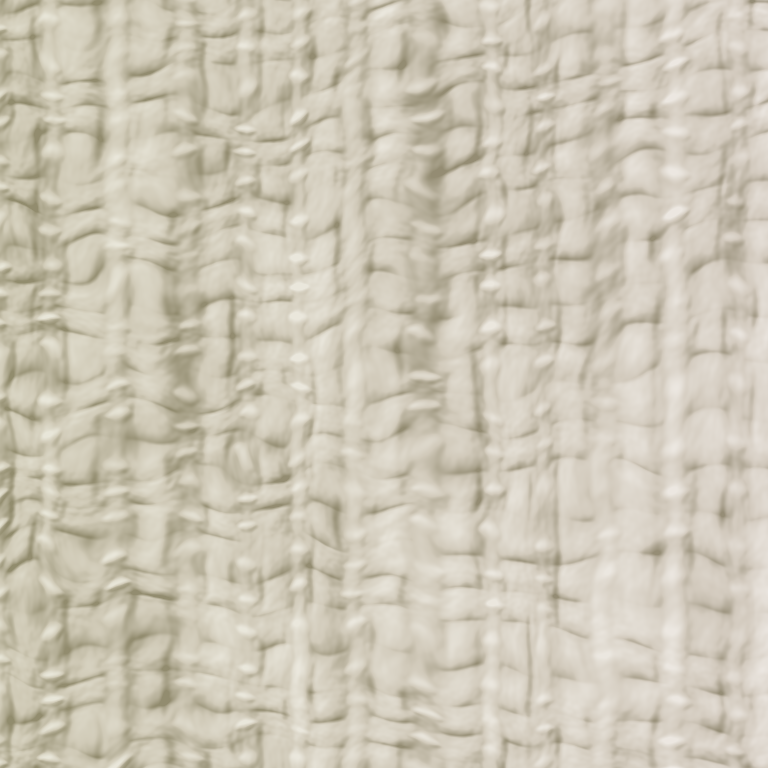
Give the GLSL for this texture, as a WebGL 1 fragment shader.

```glsl
precision highp float;

uniform vec2 u_resolution;

const float PI = 3.14159265;
const vec2 THREADS = vec2(12.6, 23.0);
const vec3 SHADOW = vec3(0.58, 0.55, 0.45);
const vec3 LINEN = vec3(0.82, 0.79, 0.73);
const vec3 HIGHLIGHT = vec3(0.92, 0.905, 0.87);

float hash(float n) {
  return fract(sin(n * 91.73 + 4.1) * 437.58);
}

vec2 gradient(vec2 cell) {
  vec3 a = fract(cell.xyx * vec3(0.1031, 0.103, 0.0973));
  a += dot(a, a.yzx + 33.33);
  float angle = 2.0 * PI * fract((a.x + a.y) * a.z);
  return vec2(cos(angle), sin(angle));
}

float gradientNoise(vec2 p) {
  vec2 i = floor(p);
  vec2 f = p - i;
  vec2 w = f * f * f * (f * (f * 6.0 - 15.0) + 10.0);
  vec2 e = vec2(1.0, 0.0);
  float low = mix(dot(gradient(i), f), dot(gradient(i + e), f - e), w.x);
  float high = mix(dot(gradient(i + e.yx), f - e.yx),
                   dot(gradient(i + 1.0), f - 1.0), w.x);
  return mix(low, high, w.y);
}

float fbm(vec2 p) {
  float sum = 0.0;
  float amplitude = 0.65;
  for (int i = 0; i < 3; i++) {
    sum += amplitude * gradientNoise(p);
    p = mat2(1.6, 1.0, -1.0, 1.6) * p + 7.3;
    amplitude *= 0.5;
  }
  return sum;
}

// Row offset that holds across each gap and changes under the rib
float rowShift(float x) {
  float rib = floor(x + 0.5);
  return mix(hash(rib), hash(rib + 1.0), smoothstep(-0.25, 0.25, x - rib));
}

// Thread coordinates: ribs stay upright, rows tilt and wander
vec2 threadSpace(vec2 p, vec2 count) {
  float tilt = mix(-0.12, 0.2, smoothstep(0.0, 0.9, p.y));
  float y = p.y - tilt * max(p.x - 0.3, 0.0);
  vec2 t = vec2(p.x, y) * count;
  float ragged = mix(1.0, 0.45, p.x);
  float wobble = gradientNoise(t * vec2(0.9, 0.5) + 11.0);
  float bend = gradientNoise(t * vec2(0.45, 0.7) + 37.0);
  t.x += 0.4 * gradientNoise(vec2(p.x * 6.0, 0.4)) + 0.14 * bend;
  t.y += ragged * (wobble + 0.4 * rowShift(t.x));
  return t;
}

// Horizontal yarn: pillows between ribs, parted by short grooves
float weftHeight(vec2 t) {
  float wave = sin(PI * t.y);
  float profile = sqrt(sqrt(wave * wave + 0.006));
  float depth = smoothstep(-0.35, 0.35, gradientNoise(t * vec2(1.4, 0.8) + 5.0));
  float lift = 0.6 - 0.16 * cos(2.0 * PI * t.x);
  return lift * (1.0 - mix(0.15, 0.95, depth) * (1.0 - profile));
}

// Vertical cord: smooth in some places, knotted in others
float cordHeight(vec2 t) {
  float column = floor(t.x + 0.5);
  float across = t.x - column;
  float phase = t.y + 0.5;
  float knot = 0.5 + 0.5 * cos(2.0 * PI * phase + 0.8 * sin(2.0 * PI * phase));
  float patchiness = gradientNoise(vec2(column * 3.7, t.y * 0.3));
  float smoothness = clamp(0.7 * hash(column + 3.0) + patchiness, 0.0, 1.0);
  float bump = mix(0.4 + 0.6 * knot, 0.85, smoothness);
  float width = mix(0.17 + 0.12 * knot, 0.25, smoothness);
  float strength = 0.82 + 0.2 * hash(column + 8.0);
  return strength * bump * exp(-pow(across / width, 2.0));
}

// Open slits along both sides of a rib
float slitDepth(vec2 t) {
  float across = abs(t.x - floor(t.x + 0.5));
  float open = smoothstep(-0.1, 0.45, gradientNoise(t * vec2(2.0, 0.9) + 53.0));
  return open * exp(-pow((across - 0.27) / 0.08, 2.0));
}

float smoothMax(float a, float b, float k) {
  float h = clamp(0.5 + 0.5 * (a - b) / k, 0.0, 1.0);
  return mix(b, a, h) + k * h * (1.0 - h);
}

float clothHeight(vec2 p, vec2 count) {
  vec2 t = threadSpace(p, count);
  float yarn = smoothMax(weftHeight(t), cordHeight(t), 0.12);
  float lumps = fbm(t * vec2(2.6, 1.5) + 19.0);
  return yarn - 0.28 * slitDepth(t) + 0.32 * lumps;
}

vec3 clothColor(float tone) {
  vec3 lower = mix(SHADOW, LINEN, clamp(tone * 2.0, 0.0, 1.0));
  return mix(lower, HIGHLIGHT, clamp(tone * 2.0 - 1.0, 0.0, 1.0));
}

void main() {
  vec2 p = gl_FragCoord.xy / u_resolution;

  // Relief lit from the upper left
  float height = clothHeight(p, THREADS);
  float towardLight = clothHeight(p + vec2(-0.003, 0.004), THREADS);
  float relief = clamp(height - towardLight, -0.3, 0.3);
  float tone = 0.56 + 0.75 * (height - 0.61) + 0.8 * relief;

  // Upright streaks, uneven wear, a drift from warm left to pale right
  tone += 0.34 * gradientNoise(vec2(p.x * 19.0, p.y * 2.0 + 6.0));
  tone += 0.26 * fbm(p * vec2(6.0, 4.0) + 2.0) + 0.16 * (p.x - 0.5);
  vec3 tint = mix(vec3(-0.01, -0.002, -0.022), vec3(0.006, 0.002, 0.016), p.x);
  gl_FragColor = vec4(clothColor(tone) + tint, 1.0);
}
```
